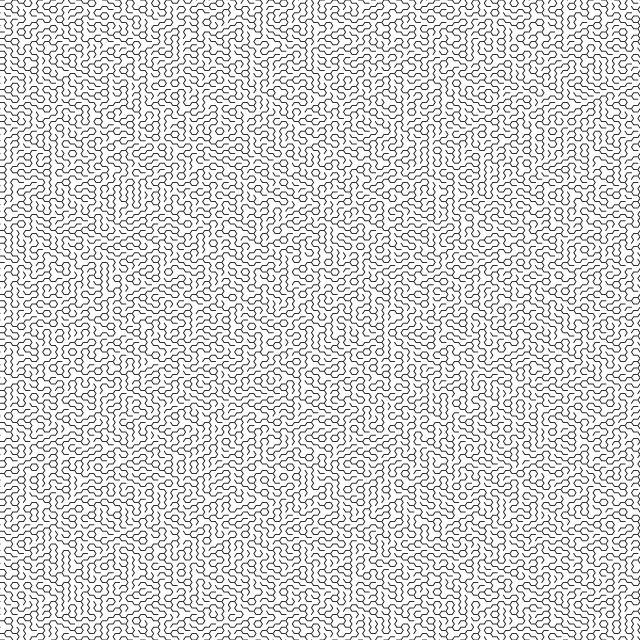
Give the GLSL for this pattern, as a Shadertoy shader.

```glsl
// Hexagonal maze: thin dark lines on white along a honeycomb of flat-topped cells.
// Every second honeycomb corner is a node with three spokes; a hash drops one of
// them, and the two kept spokes link up into random bends, cells and dead ends.

const float CELLS = 100.0;          // columns and rows across the canvas
const float LINE_WIDTH = 0.0013;    // in canvas heights
const vec3 PAPER = vec3(0.995);
const vec3 INK = vec3(0.01);

// Random value in 0..1 for a lattice point
float hash(vec2 p) {
    uvec2 q = uvec2(ivec2(p) + 4096) * uvec2(1597334673u, 3812015801u);
    uint h = (q.x ^ q.y) * 1597334673u;
    h = (h ^ (h >> 15u)) * 2246822519u;
    h ^= h >> 13u;
    return float(h >> 8u) / 16777216.0;
}

// Distance from p to the segment between the origin and b
float spokeDistance(vec2 p, vec2 b) {
    return length(p - b * clamp(dot(p, b) / dot(b, b), 0.0, 1.0));
}

// Distance to the two kept spokes of a node at the origin
float nodeDistance(vec2 p, vec2 spacing, float choice) {
    float side = spacing.x * 2.0 / 3.0;
    vec2 slant = vec2(-0.5 * side, 0.5 * spacing.y);
    float right = spokeDistance(p, vec2(side, 0.0));
    float up = spokeDistance(p, slant);
    float down = spokeDistance(p, slant * vec2(1.0, -1.0));
    if (choice < 1.0 / 3.0) return min(up, down);
    if (choice < 2.0 / 3.0) return min(right, down);
    return min(right, up);
}

// Distance to the nearest line of the whole maze
float mazeDistance(vec2 p, vec2 spacing) {
    float nearest = 1.0;
    float middle = round(p.x / spacing.x);
    for (int i = -1; i <= 1; i++) {
        float column = middle + float(i);
        float shift = 0.5 * mod(column, 2.0);    // odd columns sit half a row higher
        float centre = round(p.y / spacing.y - shift);
        for (int j = -1; j <= 1; j++) {
            float row = centre + float(j);
            vec2 node = vec2(column, row + shift) * spacing;
            float choice = hash(vec2(column, row));
            nearest = min(nearest, nodeDistance(p - node, spacing, choice));
        }
    }
    return nearest;
}

// Share of a pixel covered by a line whose axis lies at distance d
float lineCoverage(float d, float width, float pixel) {
    float outer = clamp(0.5 + (0.5 * width - d) / pixel, 0.0, 1.0);
    float inner = clamp(0.5 - (0.5 * width + d) / pixel, 0.0, 1.0);
    return outer - inner;
}

void mainImage(out vec4 fragColor, in vec2 fragCoord) {
    float pixel = 1.0 / iResolution.y;
    vec2 p = fragCoord * pixel;
    float d = mazeDistance(p, vec2(1.0 / CELLS));
    fragColor = vec4(mix(PAPER, INK, lineCoverage(d, LINE_WIDTH, pixel)), 1.0);
}
```
